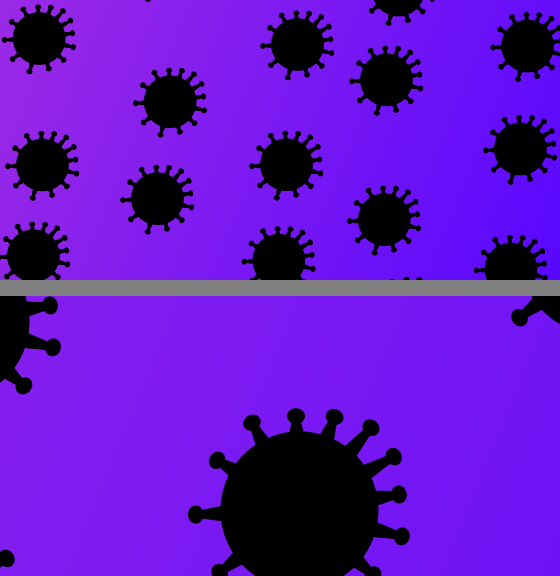
Top, the full canvas; bottom, a detail of the centre.
This pattern is drawn by a WebGL 2 fragment shader. Its source:

```glsl
#version 300 es
precision highp float;
// Black spiked virus silhouettes scattered over a violet-to-blue gradient.

uniform vec2 u_resolution;
out vec4 outColor;

// Colours
const vec3 PURPLE = vec3(0.61, 0.165, 0.90);
const vec3 INDIGO = vec3(0.345, 0.03, 1.0);
const vec3 BLACK = vec3(0.0);
const float GRADIENT_TILT = 0.17;   // vertical part of the gradient

// Layout, in units of the canvas height
const float CELL = 0.41;
const float JITTER = 0.16;          // largest shift, in cells
const vec2 GRID_SHIFT = vec2(0.02, 0.14);

// Virus shape
const int SPIKES = 13;
const float BODY_RADIUS = 0.094;
const float SPIKE_REACH = 0.123;    // centre to middle of a knob
const float REACH_VARIATION = 0.011;
const float KNOB_RADIUS = 0.0102;
const float STEM_BASE = 0.0095;     // half widths of the stem
const float STEM_NECK = 0.0050;
const float CROWDING = 0.30;        // how far spikes gather at the upper left
const float CROWD_PHASE = 0.80;
const float BOUND = 0.16;

const float TAU = 6.2831853;

float hash(vec2 p) {
    return fract(sin(dot(p, vec2(127.1, 311.7))) * 43758.5453);
}

// Tapered stem with a slightly flattened knob, pointing along +x
float spikeDistance(vec2 p, float reach) {
    float along = clamp(p.x, BODY_RADIUS * 0.9, reach);
    float taper = smoothstep(BODY_RADIUS * 0.9, reach, along);
    float stem = length(p - vec2(along, 0.0)) - mix(STEM_BASE, STEM_NECK, taper);
    float knob = length((p - vec2(reach, 0.0)) * vec2(1.1, 0.95)) - KNOB_RADIUS;
    return min(stem, knob);
}

float virusDistance(vec2 p) {
    float d = length(p) - BODY_RADIUS;
    for (int i = 0; i < SPIKES; i++) {
        float turn = TAU * float(i) / float(SPIKES);
        float angle = turn - 0.05 + CROWDING * cos(turn + CROWD_PHASE);
        float c = cos(angle);
        float s = sin(angle);
        vec2 q = vec2(c * p.x + s * p.y, c * p.y - s * p.x);
        float vary = hash(vec2(float(i), 4.0)) * 2.0 - 1.0;
        d = min(d, spikeDistance(q, SPIKE_REACH + REACH_VARIATION * vary));
    }
    return d;
}

// Nearest virus on a jittered grid whose odd columns sit half a cell higher
float scatterDistance(vec2 p) {
    vec2 g = (p + GRID_SHIFT) / CELL;
    float d = BOUND;
    for (int i = -1; i <= 1; i++) {
        float column = floor(g.x) + float(i);
        float stagger = 0.5 * mod(column, 2.0);
        for (int j = -1; j <= 1; j++) {
            vec2 id = vec2(column, floor(g.y - stagger) + float(j));
            vec2 shift = vec2(hash(id), hash(id + 17.3)) * 2.0 - 1.0;
            vec2 center = id + vec2(0.5, 0.5 + stagger) + JITTER * shift;
            vec2 q = (g - center) * CELL;
            if (length(q) < BOUND) d = min(d, virusDistance(q));
        }
    }
    return d;
}

void main() {
    vec2 uv = gl_FragCoord.xy / u_resolution;
    vec2 p = gl_FragCoord.xy / u_resolution.y;

    // Background gradient, upper left to lower right
    float t = mix(uv.x, 1.0 - uv.y, GRADIENT_TILT);
    vec3 color = mix(PURPLE, INDIGO, t);

    // Silhouettes with an edge one pixel soft
    float edge = 0.6 / u_resolution.y;
    float ink = 1.0 - smoothstep(-edge, edge, scatterDistance(p));
    outColor = vec4(mix(color, BLACK, ink), 1.0);
}
```
